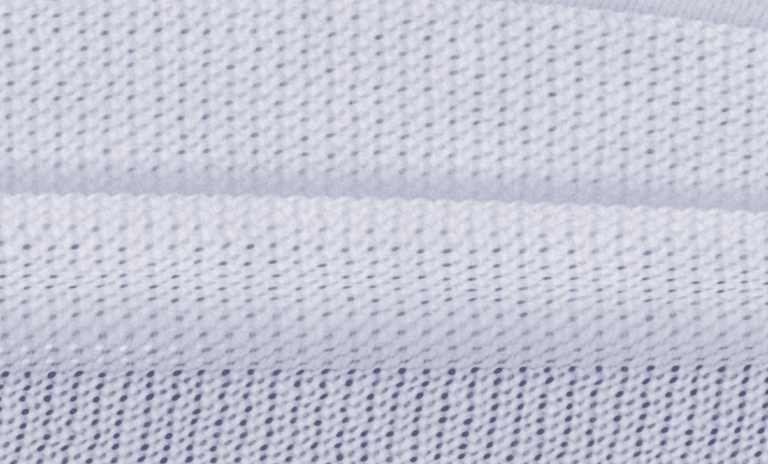
This texture is drawn by a WebGL 1 fragment shader. Its source:

```glsl
precision highp float;
// Pale lilac openwork knit lying in soft horizontal folds: 31 pairs of wales across.
// Each fold maps the canvas to stitch units, where upright strings of eyelets and yarn
// loops build a darkness value; folds overlap at scalloped edges and a ramp colours them.

uniform vec2 u_resolution;

const float PI = 3.14159265;
const float WALES = 31.0;
const float ASPECT = 1.655;

float hash(vec2 p) {
  vec3 h = fract(vec3(p.xyx) * 0.1031);
  h += dot(h, h.yzx + 33.33);
  return fract((h.x + h.y) * h.z);
}

float noise(vec2 p) {
  vec2 i = floor(p), f = fract(p);
  f = f * f * (3.0 - 2.0 * f);
  return mix(mix(hash(i), hash(i + vec2(1.0, 0.0)), f.x),
             mix(hash(i + vec2(0.0, 1.0)), hash(i + vec2(1.0)), f.x), f.y);
}

// Two staggered lattices of eyelets with soft halos; the second has its own strength.
float eyelets(vec2 q, vec2 size, float secondStrength) {
  float dark = 0.0;
  for (int i = 0; i < 2; i++) {
    float k = float(i);
    vec2 c = q + vec2(0.5, 0.4) * k;
    vec2 id = floor(c) + 71.0 * k;
    vec2 f = fract(c) - 0.5;
    f += (vec2(hash(id), hash(id + 19.7)) - 0.5) * vec2(0.12, 0.2);
    f.y += 0.3 * f.x;
    float d = length(f / size);
    float hole = 0.72 * (1.0 - smoothstep(0.35, 1.1, d)) + 0.28 * exp(-0.7 * d * d);
    float strength = mix(0.6, 1.0, hash(id + 5.3)) * mix(1.0, secondStrength, k);
    dark = max(dark, hole * strength);
  }
  return dark;
}

// Shade between plump loops, mirrored from wale to wale unless the cloth is sheared.
float loops(vec2 q, float lean, float shear) {
  float w = q.x * 2.0;
  float across = fract(w) - 0.5;
  float side = mix(1.0, -1.0, mod(floor(w), 2.0));
  float body = cos(PI * across);
  float along = q.y + 0.25 * side + across * mix(side * lean, 2.0 * lean, shear);
  float gap = pow(0.5 + 0.5 * cos(2.0 * PI * along), 2.0);
  return gap * sqrt(body);
}

// Upright furrows: deep along the main eyelet strings, shallow between them.
float furrows(float x) {
  float main = pow(0.5 - 0.5 * cos(2.0 * PI * x), 3.0);
  float minor = pow(0.5 + 0.5 * cos(2.0 * PI * x), 5.0);
  return main + 0.45 * minor;
}

float knit(vec2 q, vec2 size, float openness, float secondStrength,
           float relief, float shear) {
  q += 0.2 * (vec2(noise(q * 0.9), noise(q * 0.9 + 40.0)) - 0.5);
  float yarn = 0.75 * loops(q, 0.4, shear) + furrows(q.x) * (1.0 - 0.5 * shear);
  return openness * eyelets(q, size, secondStrength) + relief * yarn;
}

// Rounded loops along a fold edge.
float scallop(float x, float depth) {
  return depth * (1.0 - abs(sin(PI * x)));
}

float cover(float y, float edge, float blur) {
  return smoothstep(edge - blur, edge + blur, y);
}

vec3 yarnColour(float dark) {
  vec3 pale = vec3(0.875, 0.875, 0.912);
  vec3 shade = vec3(0.695, 0.70, 0.78);
  vec3 deep = vec3(0.35, 0.35, 0.475);
  vec3 c = mix(pale, shade, clamp(dark * 2.0, -0.15, 1.0));
  return mix(c, deep, clamp(dark * 2.0 - 1.0, 0.0, 1.0));
}

void main() {
  vec2 uv = gl_FragCoord.xy / u_resolution;
  float x = uv.x, y = 1.0 - uv.y;
  float blur = 0.0045;
  float col = x * WALES;

  // Fold edges, measured downward from the top.
  float edgeA = 0.088 * x * x * x - 0.023;
  float edgeB = 0.415 + 0.04 * x * x;
  float edgeC = 0.80 - 0.015 * x;
  float a = (y - edgeA) / (edgeB - edgeA);
  float b = (y - edgeB) / (edgeC - edgeB);
  float c = (y - edgeC) / 0.2;

  // Far fold in the upper right corner.
  float dark = 0.2 + 0.15 * loops(vec2(col, (y - edgeA) * 26.0), 0.6, 1.0);
  dark += 0.12 * smoothstep(-0.03, 0.0, y - edgeA);

  // Upper fold: even eyelets, fading into the crease beneath.
  vec2 q = vec2(col + 0.1 + 0.35 * a * x, a * 12.0);
  float fade = smoothstep(0.0, 0.12, a) * (1.0 - smoothstep(0.78, 0.95, a));
  float upper = knit(q, vec2(0.25, 0.2), 0.14 + 0.36 * fade, 0.6, 0.2, 0.0);
  upper = upper * (1.0 - 0.6 * smoothstep(0.88, 0.98, a)) - 0.03;
  upper += 0.36 * smoothstep(0.8, 1.0, a);
  dark = mix(dark, upper, cover(y, edgeA + scallop(col + 0.1, 0.005), blur));

  // Middle fold: eyelets open near its crown, loops lean below, rows crowd at both ends.
  float under = smoothstep(0.45, 1.0, b);
  q = vec2(col + 0.5 - 0.3 * b * b, 12.0 * b + 0.25 * sin(4.0 * PI * b));
  float open = smoothstep(0.08, 0.3, b) * (1.0 - 0.7 * smoothstep(0.5, 0.85, b));
  float middle = knit(q, vec2(0.25, 0.2), 0.1 + 0.53 * open, 0.5,
                      0.18 + 0.09 * under, under);
  middle += 0.3 * under - 0.04;
  float glint = smoothstep(0.8, 0.88, b) * (1.0 - smoothstep(0.93, 1.0, b));
  glint *= 1.0 - smoothstep(0.15, 0.4, x);
  middle -= 0.35 * glint * eyelets(q + vec2(0.25, 0.3), vec2(0.22), 0.2);
  dark = mix(dark, middle, cover(y, edgeB + scallop(col + 0.5, 0.008), blur));

  // Lower fold: stretched open, with deep eyelets along every furrow.
  q = vec2(col + 0.3 + 0.55 * c, c * 7.5 + 0.2);
  float lower = knit(q, vec2(0.2, 0.31), 0.7, 0.75, 0.36, 0.0) + 0.05;
  lower += 0.12 * (1.0 - smoothstep(0.0, 0.2, c));
  dark = mix(dark, lower, cover(y, edgeC + scallop(col + 0.3, 0.008), blur));

  // Fuzzy fibre grain and broad unevenness.
  vec2 cloth = vec2(x * ASPECT, y);
  dark += 0.14 * (noise(cloth * 200.0) - 0.5) + 0.06 * (noise(cloth * 9.0) - 0.5);
  gl_FragColor = vec4(yarnColour(dark), 1.0);
}
```
